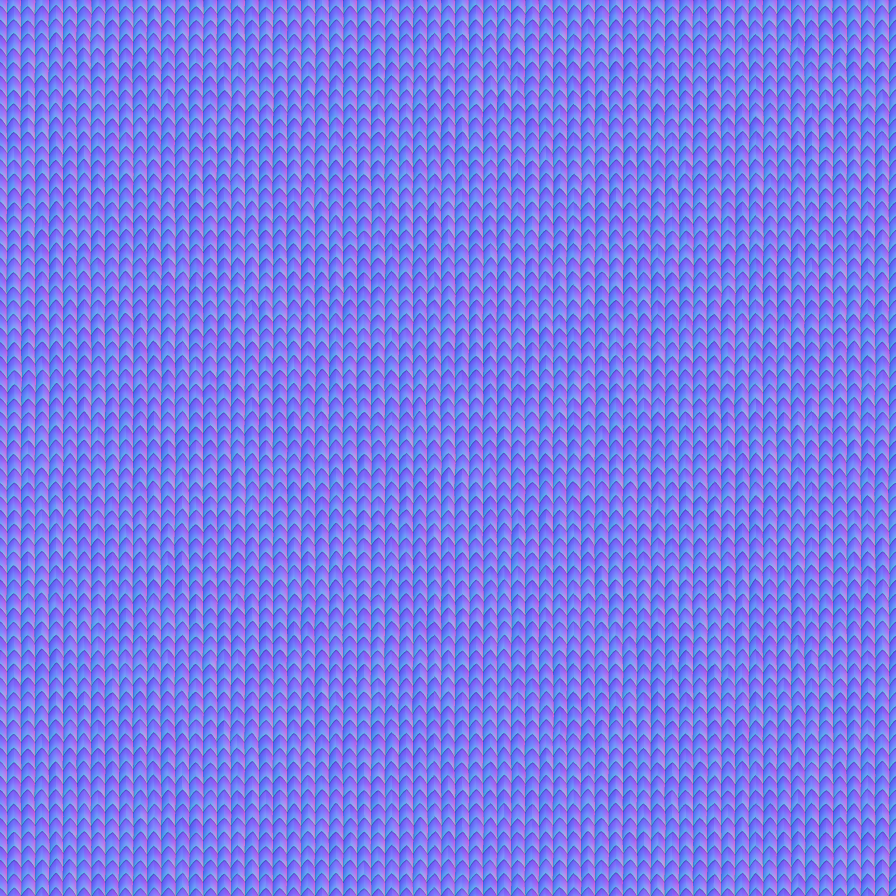
A WebGL 1 fragment shader for this texture map:

```glsl
precision highp float;
// Tangent-space normal map of a stockinette knit: columns of V stitches.
// Each V is two curved, sheared legs; their slopes follow the position across and
// along the leg, while wrapping gradient noise bends the yarn and varies its tilt.

uniform vec2 u_resolution;

const vec2 STITCHES = vec2(64.0, 64.0);   // repeats across and down
const float LEG_SHEAR = 0.60;             // rise of a leg, in stitch heights
const float SHEAR_JITTER = 0.05;
const float LEG_BOW = 0.30;               // arching of the leg ends
const vec2 BEND_FINE = vec2(0.10, 0.13);  // yarn wander, in stitches
const vec2 BEND_BROAD = vec2(0.05, 0.06);
const vec2 LEFT_TILT = vec2(-0.34, -0.06);  // valley to ridge, facing left
const vec2 RIGHT_TILT = vec2(0.42, -0.02);  // valley to ridge, facing right
const vec2 LENGTH_TILT = vec2(0.18, -0.24); // foot to head of a leg
const float EDGE_WIDTH = 0.16;
const float FOOT_LIFT = 0.62;
const float HEAD_SHADE = 0.34;
const float VALLEY_WIDTH = 0.26;
const float LEG_VARIATION = 0.08;
const float GRAIN = 0.08;
const float BLUE_LEVEL = 0.985;
const float CREASE_DARKNESS = 0.20;
const int SAMPLES = 3;                    // antialiasing grid per side

vec2 hash2(vec2 p) {
  vec2 q = vec2(dot(p, vec2(127.1, 311.7)), dot(p, vec2(269.5, 183.3)));
  return fract(sin(q) * 43758.55) * 2.0 - 1.0;
}

float cornerSlope(vec2 cell, vec2 offset, float period) {
  return dot(hash2(mod(cell, period) + period), offset);
}

// Gradient noise that wraps after a whole number of cells
float gradientNoise(vec2 p, float period) {
  vec2 i = floor(p);
  vec2 f = p - i;
  vec2 w = f * f * f * (f * (f * 6.0 - 15.0) + 10.0);
  vec2 e = vec2(1.0, 0.0);
  float low = mix(cornerSlope(i, f, period),
                  cornerSlope(i + e.xy, f - e.xy, period), w.x);
  float high = mix(cornerSlope(i + e.yx, f - e.yx, period),
                   cornerSlope(i + e.xx, f - e.xx, period), w.x);
  return mix(low, high, w.y);
}

vec2 noisePair(vec2 uv, float period) {
  vec2 p = uv * period;
  return vec2(gradientNoise(p, period), gradientNoise(p + vec2(17.3, 5.7), period));
}

// Encoded normal at a point measured in stitches
vec3 knitNormal(vec2 p, vec2 grain) {
  float column = floor(p.x);
  float fromValley = p.x - column - 0.5;
  float rightLeg = step(0.0, fromValley);
  float across = abs(fromValley) * 2.0;   // 0 in the valley, 1 on the ridge

  // Lean of the whole leg column, then position along one leg
  vec2 columnId = vec2(mod(column, STITCHES.x) * 2.0 + rightLeg, 7.0);
  float shear = LEG_SHEAR + SHEAR_JITTER * hash2(columnId).x;
  float v = p.y - shear * across - LEG_BOW * across * (1.0 - across);
  float row = floor(v);
  float along = v - row;                  // 0 at the foot, 1 at the head
  vec2 variation = hash2(vec2(columnId.x, mod(row, STITCHES.y) + 31.0));

  // Rounded yarn: sideways tilt differs on the two faces
  vec2 tilt = mix(RIGHT_TILT, LEFT_TILT, rightLeg);
  float sideways = mix(tilt.x, tilt.y, smoothstep(0.0, 1.0, across));
  sideways *= mix(1.3, 0.7, along);
  float lengthwise = mix(LENGTH_TILT.x, LENGTH_TILT.y, smoothstep(0.0, 0.9, along));

  // Lit foot, shaded head and the steep valley walls
  float foot = 1.0 - smoothstep(0.0, EDGE_WIDTH, along);
  float head = smoothstep(1.0 - EDGE_WIDTH, 1.0, along);
  float valley = 1.0 - smoothstep(0.0, VALLEY_WIDTH, across);
  sideways += valley * mix(0.55, -0.22, rightLeg);
  sideways -= 0.24 * foot + HEAD_SHADE * head * rightLeg;
  lengthwise += FOOT_LIFT * foot * (1.0 - 0.5 * across) - 0.08 * head;

  vec2 slope = vec2(sideways, lengthwise) + LEG_VARIATION * variation + grain;
  vec3 color = normalize(vec3(slope, 1.0)) * 0.5 + 0.5;
  color.b *= BLUE_LEVEL;
  float crease = max(head, 0.5 * valley * (1.0 - along));
  return color * (1.0 - CREASE_DARKNESS * crease);
}

void main() {
  vec2 uv = gl_FragCoord.xy / u_resolution;
  vec2 bend = BEND_FINE * noisePair(uv, 32.0) + BEND_BROAD * noisePair(uv, 8.0);
  vec2 grain = GRAIN * noisePair(uv, 128.0);

  // Average a small grid of samples inside the pixel
  vec3 total = vec3(0.0);
  for (int j = 0; j < SAMPLES; j++) {
    for (int i = 0; i < SAMPLES; i++) {
      vec2 shift = (vec2(float(i), float(j)) + 0.5) / float(SAMPLES) - 0.5;
      vec2 p = (uv + shift / u_resolution) * STITCHES + bend;
      total += knitNormal(p, grain);
    }
  }
  gl_FragColor = vec4(total / float(SAMPLES * SAMPLES), 1.0);
}
```
